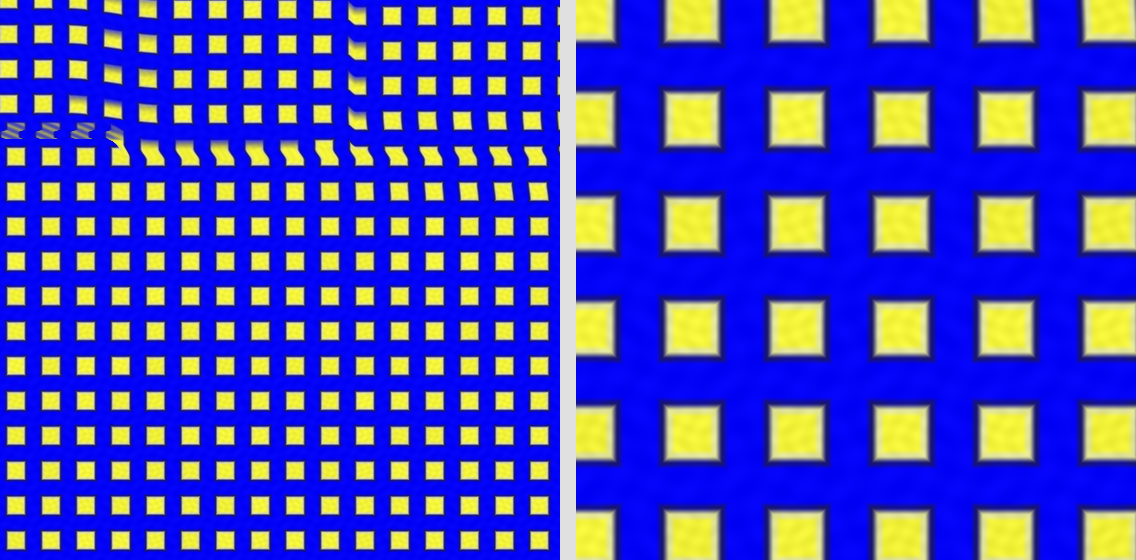
Left, the full canvas; right, a detail of the centre.
Give the GLSL for this pattern, as a WebGL 2 fragment shader.

```glsl
#version 300 es
precision highp float;
// Grid of soft yellow squares on blue, with a torn and shifted upper band.

uniform vec2 u_resolution;
out vec4 fragColor;

const float PITCH = 0.0623;               // one cell, as a share of the canvas
const vec2 FIRST_CENTER = vec2(0.0287, 0.0350);

const vec3 BLUE = vec3(0.01, 0.01, 0.97);
const vec3 NAVY = vec3(0.09, 0.08, 0.44);
const vec3 GREY = vec3(0.54, 0.55, 0.60);
const vec3 PALE = vec3(0.88, 0.89, 0.60);
const vec3 YELLOW = vec3(0.95, 0.95, 0.22);

float hash(vec2 p) {
  return fract(sin(dot(p, vec2(127.1, 311.7))) * 4375.85);
}

// Layered sines: faint mottling in the range -1 to 1
float ripple(vec2 p) {
  return 0.5 * sin(p.x * 19.0 + 2.0 * sin(p.y * 7.0))
       + 0.5 * sin(p.y * 23.0 + 2.0 * sin(p.x * 5.0));
}

// A smooth bump that is 1 between lo and hi
float band(float x, float lo, float hi, float soft) {
  return smoothstep(lo - soft, lo + soft, x)
       * (1.0 - smoothstep(hi - soft, hi + soft, x));
}

// Left columns tear; the others only shear
float tornSide(float column) {
  return 1.0 - smoothstep(2.5, 3.5, column);
}

// Lift of the upper rows, falling in steps from left to right
float rowLift(float column) {
  return 0.51 - 0.29 * smoothstep(1.4, 4.25, column)
              - 0.19 * smoothstep(9.45, 9.75, column);
}

// Maps a canvas position in cells to the undisturbed grid
vec2 displace(vec2 g, float torn, float scrap) {
  float seam = mix(11.06, 11.52, torn);
  float width = mix(0.17, 0.04, torn);
  float above = smoothstep(seam - width, seam + width, g.y);
  float lift = mix(rowLift(g.x), 0.72, scrap);
  float slide = 0.17 * above + 0.05 * smoothstep(11.5, 12.2, g.y);
  slide += 0.05 * band(g.y, 10.0, 11.1, 0.25) * smoothstep(7.0, 15.0, g.x);
  slide *= 1.0 - scrap * smoothstep(11.70, 11.78, g.y);
  return g + vec2(slide, -lift * above);
}

// Square with a pale rim and a dark halo; q is measured from its centre
vec3 tile(vec2 q, vec3 ground, float ink, float blurTop, float mottle) {
  vec2 a = abs(q);
  float d = max(a.x, a.y);
  float halo = (1.0 - smoothstep(0.285, 0.350, d)) * mix(0.75, 1.0, smoothstep(0.1, 0.25, a.x));
  float rim = 1.0 - smoothstep(0.215, 0.290, d);
  float core = 1.0 - smoothstep(0.150, 0.215, d);
  float topFade = 1.0 - blurTop * smoothstep(-0.05, 0.28, q.y);
  vec3 face = mix(PALE, YELLOW, core) + 0.025 * mottle;
  face = mix(GREY, face, smoothstep(0.3, 0.9, ink));
  vec3 color = mix(ground, NAVY, halo * ink * topFade);
  return mix(color, face, rim * ink * topFade);
}

void main() {
  vec2 uv = gl_FragCoord.xy / u_resolution;
  vec2 g = (uv - FIRST_CENTER) / PITCH;

  // Tear and shift
  float torn = tornSide(g.x);
  float scrap = torn * band(g.y, 11.48, 12.03, 0.03);
  vec2 warped = displace(g, torn, scrap);
  vec2 cell = floor(warped + 0.5);
  vec2 q = warped - cell;

  // Smears along the column steps and the seam
  float upper = smoothstep(11.4, 11.6, g.y);
  float stepBlur = upper * (0.65 * band(g.x, 2.4, 3.4, 0.1)
                          + 0.35 * band(g.x, 3.5, 4.4, 0.1)
                          + 0.65 * band(g.x, 9.4, 10.3, 0.1));
  float seamBlur = 0.7 * band(g.x, 3.5, 8.5, 0.2) * band(g.y, 10.9, 11.6, 0.1)
                 + 0.6 * band(g.x, 1.5, 3.4, 0.1) * band(g.y, 12.2, 12.9, 0.1);
  float blurTop = min(stepBlur + seamBlur, 0.85);

  // Worn scraps and slight change between cells
  float streak = 0.5 + 0.5 * sin(g.x * 13.0 + g.y * 31.0);
  float ink = mix(1.0, 0.45 + 0.25 * streak, scrap);
  float mottle = ripple(warped * 1.7) + hash(cell) - 0.5;
  vec3 ground = BLUE + vec3(0.012, 0.012, 0.02) * ripple(g * 0.9);

  vec3 color = tile(q, ground, ink, blurTop, mottle);
  fragColor = vec4(clamp(color, 0.0, 1.0), 1.0);
}
```
